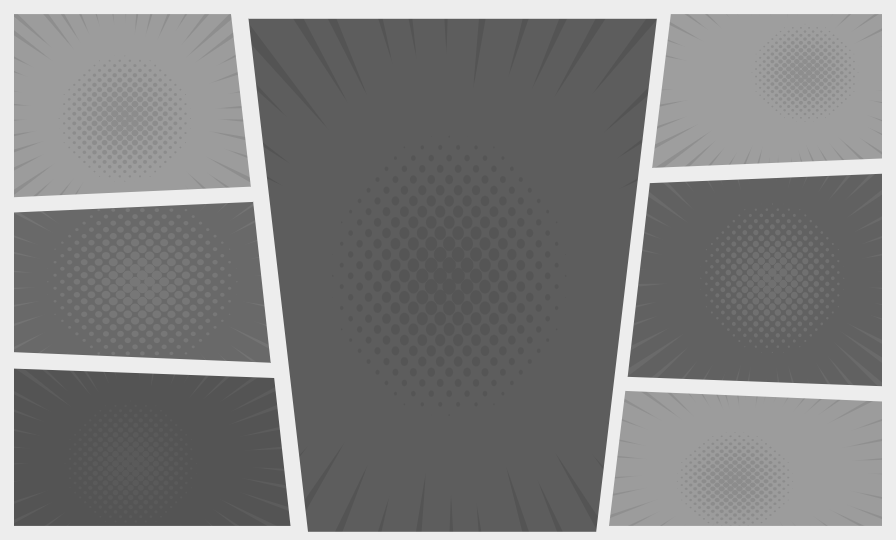
Write a Shadertoy shader that draws this background.

```glsl
// A grey comic page: seven slanted panels on a pale sheet, each holding a
// halftone disc and a burst of wedge-shaped speed lines. Panels are convex
// quads; dots sit on a staggered lattice; wedges repeat around an angle.

const vec2 LAYOUT = vec2(768.0, 460.0);  // layout units spanning the canvas
const float TAU = 6.2831853;
const float PAPER = 0.93;

float hash(float n) {
    return fract(sin(n * 12.9898) * 43758.547);
}

// Antialiased coverage of a signed distance (negative inside).
float cover(float dist, float soft) {
    return clamp(0.5 - dist / soft, 0.0, 1.0);
}

// Signed distance to the line a-b, positive on its left.
float edgeDist(vec2 p, vec2 a, vec2 b) {
    vec2 dir = normalize(b - a);
    return dot(p - a, vec2(-dir.y, dir.x));
}

// Convex quad: top = left and right corners, bottom = left and right corners.
float quadDist(vec2 p, vec4 top, vec4 bottom) {
    float caps = max(edgeDist(p, top.xy, top.zw), edgeDist(p, bottom.zw, bottom.xy));
    float sides = max(edgeDist(p, top.zw, bottom.zw), edgeDist(p, bottom.xy, top.xy));
    return max(caps, sides);
}

// Staggered dots shrinking toward the rim; disc = centre, radii.
float halftone(vec2 p, vec4 disc, float soft) {
    const float pitch = 0.076;
    vec2 u = (p - disc.xy) / (disc.zw * pitch);
    vec2 cell = floor(vec2(u.x + u.y, u.x - u.y) * 0.5) + 0.5;
    vec2 dotCentre = vec2(cell.x + cell.y, cell.x - cell.y);
    float rim = length(dotCentre) * pitch;
    float radius = 0.78 * sqrt(max(1.0 - rim, 0.0));
    float blur = soft / (pitch * min(disc.z, disc.w));
    return cover(length(u - dotCentre) - radius, blur) * step(rim, 1.0);
}

// Wedges widening outward from a jittered ellipse; hole = centre, radii.
float speedLines(vec2 p, vec4 hole, float count, float seed, float soft) {
    vec2 d = p - hole.xy;
    float turn = fract(atan(d.y, d.x) / TAU) * count;
    float id = mod(floor(turn), count);
    float shift = 0.5 + 0.3 * (hash(id + seed) - 0.5);
    float start = 0.96 + 0.24 * hash(id * 1.7 + seed + 5.0);
    float halfWidth = 0.046 * (length(d / hole.zw) - start) * min(hole.z, hole.w);
    float across = abs(fract(turn) - shift) * TAU / count * length(d);
    return cover(across - halfWidth, soft) * clamp(2.0 * halfWidth / soft, 0.0, 1.0);
}

// Draws one panel over the page; tones = fill, dots, lines.
float panel(float page, vec2 p, vec4 top, vec4 bottom, vec4 disc, vec4 hole,
            vec3 tones, float seed, float soft) {
    float tone = mix(tones.x, tones.z, speedLines(p, hole, 46.0, seed, soft));
    tone = mix(tone, tones.y, halftone(p, disc, soft));
    return mix(page, tone, cover(quadDist(p, top, bottom), soft));
}

void mainImage(out vec4 fragColor, in vec2 fragCoord) {
    vec2 p = fragCoord / iResolution.xy * LAYOUT;
    float soft = LAYOUT.y / iResolution.y;
    float page = PAPER;

    // Left column, top to bottom
    page = panel(page, p, vec4(12, 448, 198, 448), vec4(12, 292, 215, 301),
                 vec4(107, 359, 57, 54), vec4(107, 363, 76, 68),
                 vec3(0.61, 0.55, 0.555), 1.0, soft);
    page = panel(page, p, vec4(12, 279, 217, 288), vec4(12, 160, 232, 151),
                 vec4(122, 220, 82, 73), vec4(122, 220, 90, 62),
                 vec3(0.41, 0.465, 0.45), 2.0, soft);
    page = panel(page, p, vec4(12, 146, 235, 138), vec4(12, 12, 249, 12),
                 vec4(112, 65, 57, 54), vec4(120, 70, 85, 58),
                 vec3(0.328, 0.352, 0.36), 3.0, soft);

    // Tall centre panel
    page = panel(page, p, vec4(213, 444, 563, 444), vec4(264, 7, 511, 7),
                 vec4(385, 225, 101, 120), vec4(385, 225, 166, 166),
                 vec3(0.365, 0.335, 0.33), 4.0, soft);

    // Right column, top to bottom
    page = panel(page, p, vec4(575, 448, 756, 448), vec4(559, 317, 756, 325),
                 vec4(690, 398, 46, 42), vec4(668, 390, 80, 56),
                 vec3(0.62, 0.555, 0.56), 5.0, soft);
    page = panel(page, p, vec4(557, 304, 756, 312), vec4(538, 139, 756, 131),
                 vec4(662, 223, 62, 64), vec4(655, 223, 84, 76),
                 vec3(0.38, 0.44, 0.415), 6.0, soft);
    page = panel(page, p, vec4(536, 127, 756, 118), vec4(522, 12, 756, 12),
                 vec4(630, 50, 50, 42), vec4(640, 62, 88, 50),
                 vec3(0.61, 0.55, 0.56), 7.0, soft);

    fragColor = vec4(vec3(page), 1.0);
}
```
